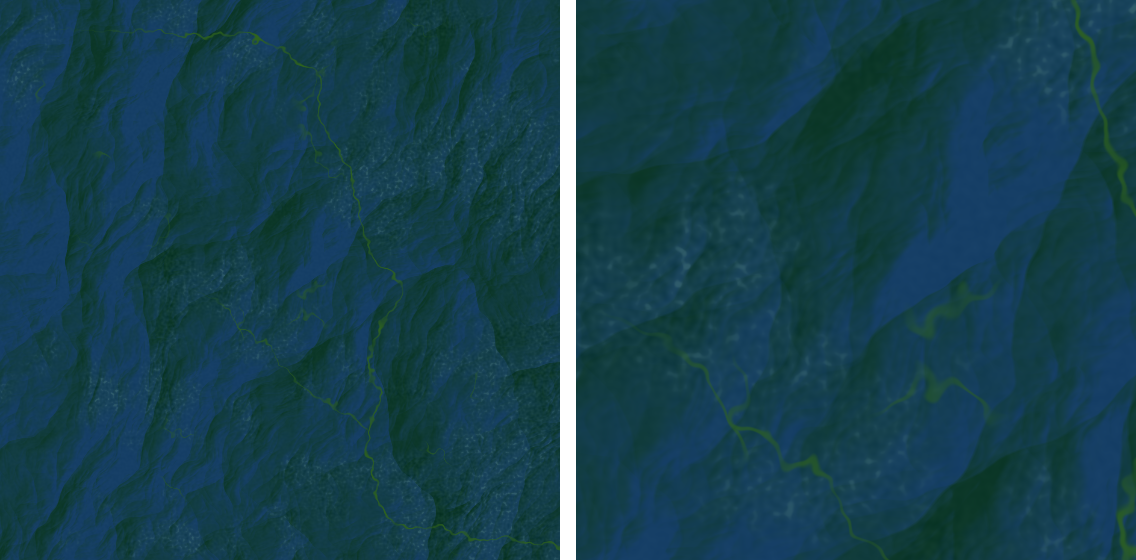
Left: the whole. Right: its middle third, enlarged.
Give the GLSL for this texture, as a three.js fragment shader.

```glsl
#define RIDGE_FREQ 4.6
#define RIDGE_STRETCH 0.58
#define OCTAVE_GAIN 0.76
#define RELIEF 0.25
#define RIVER_WIDTH 0.0018
#define GRAIN_FREQ 190.0
#define SHADOW vec3(0.045, 0.215, 0.155)
#define SLOPE vec3(0.070, 0.238, 0.262)
#define LIT vec3(0.085, 0.246, 0.400)
#define SCRUB vec3(0.110, 0.282, 0.320)
#define ROCK vec3(0.240, 0.420, 0.450)
#define RIVER vec3(0.185, 0.390, 0.110)

varying vec2 vUv;

vec2 gradientAt(vec2 cell) {
  float h = fract(sin(dot(cell, vec2(127.1, 311.7))) * 43758.55);
  return vec2(cos(h * 6.2832), sin(h * 6.2832));
}

// Gradient noise, roughly -0.7 to 0.7
float noise(vec2 p) {
  vec2 i = floor(p);
  vec2 f = p - i;
  vec2 u = f * f * f * (f * (f * 6.0 - 15.0) + 10.0);
  vec2 e = vec2(1.0, 0.0);
  float a = dot(gradientAt(i), f);
  float b = dot(gradientAt(i + e.xy), f - e.xy);
  float c = dot(gradientAt(i + e.yx), f - e.yx);
  float d = dot(gradientAt(i + e.xx), f - e.xx);
  return mix(mix(a, b, u.x), mix(c, d, u.x), u.y);
}

vec2 noise2(vec2 p) {
  return vec2(noise(p), noise(p + vec2(37.3, 17.9)));
}

vec2 rotate(vec2 p, float a) {
  float c = cos(a), s = sin(a);
  return vec2(c * p.x - s * p.y, s * p.x + c * p.y);
}

// Sharp-crested ridges; every other octave leans further to the right
float terrain(vec2 p) {
  p += 0.08 * noise2(p * 3.5 + 5.0) + 0.018 * noise2(p * 14.0) + 0.006 * noise2(p * 38.0);
  float height = 0.0, freq = RIDGE_FREQ, weight = 1.0;
  for (int i = 0; i < 6; i++) {
    float lean = 0.1 + 0.75 * mod(float(i), 2.0) + 0.04 * float(i);
    vec2 q = rotate(p, lean) * vec2(1.0, RIDGE_STRETCH) * freq;
    height -= weight * abs(noise(q + float(i) * 19.7 + 3.0)) / freq;
    freq *= 1.9;
    weight *= OCTAVE_GAIN;
  }
  return height;
}

float hillshade(vec2 p) {
  vec2 toLight = vec2(0.92, -0.39) * 0.001;
  return (terrain(p + toLight) - terrain(p - toLight)) / 0.002;
}

// Course of the main river, x as a function of y
float riverCourse(float y) {
  float x = 0.555 + 0.11 * smoothstep(0.95, 0.45, y);
  x += 0.045 * exp(-pow((y - 0.47) / 0.06, 2.0));
  x -= 0.12 * exp((y - 0.93) / 0.02);
  return x + 0.25 * exp((0.035 - y) / 0.02);
}

// Course of the tributary, y as a function of x
float tributaryCourse(float x) {
  return mix(0.50, 0.24, smoothstep(0.30, 0.67, x));
}

float stroke(float d, float width) {
  return 1.0 - smoothstep(width * 0.3, width * 1.8, d);
}

float rivers(vec2 p) {
  p += 0.024 * noise2(p * 12.0) + 0.013 * noise2(p * 36.0) + 0.006 * noise2(p * 85.0);
  float slope = (riverCourse(p.y + 0.001) - riverCourse(p.y - 0.001)) / 0.002;
  float mainDist = abs(p.x - riverCourse(p.y)) / sqrt(1.0 + slope * slope);
  float mainRiver = stroke(mainDist, RIVER_WIDTH) * smoothstep(0.96, 0.94, p.y);
  float sideDist = abs(p.y - tributaryCourse(p.x)) * 0.75;
  float reach = smoothstep(0.33, 0.42, p.x) * smoothstep(0.67, 0.65, p.x);
  return max(mainRiver, 0.7 * reach * stroke(sideDist, RIVER_WIDTH * 0.8));
}

// Short broken streams along noise contours
float streams(vec2 p) {
  float contour = abs(noise(p * 7.0 + 0.15 * noise2(p * 50.0) + 61.0)) / 7.0;
  float patches = smoothstep(0.28, 0.45, noise(p * 8.0 + 83.0));
  return patches * stroke(contour, RIVER_WIDTH);
}

void main() {
  vec2 p = vUv;

  // Sunlit and shaded slopes
  float broad = noise(p * 2.6 + 11.0) + 0.5 * noise(p * 6.0 + 47.0);
  float light = 0.49 + RELIEF * hillshade(p) + 0.2 * broad + 0.16 * (0.5 - p.x);
  vec3 color = mix(SHADOW, SLOPE, smoothstep(-0.16, 0.46, light));
  color = mix(color, LIT, smoothstep(0.32, 0.92, light));

  // Scrub and pale rock grains, mostly to the lower right
  float cover = noise(p * 5.0 + 29.0) + 0.6 * noise(p * 15.0) + 0.4 * (p.x - 0.45) - 0.12 * p.y;
  float scrub = smoothstep(-0.05, 0.4, cover);
  float grain = noise(p * GRAIN_FREQ) + 0.7 * noise(p * GRAIN_FREQ * 0.47 + 7.0);
  float sun = smoothstep(0.2, 0.7, light);
  color = mix(color, SCRUB, 0.5 * scrub * sun);
  color += 0.03 * grain * (0.35 + scrub);
  color = mix(color, ROCK, 0.5 * scrub * sun * smoothstep(0.22, 0.7, grain));

  // Water courses
  float glint = 0.65 + 0.6 * noise(p * 40.0);
  color = mix(color, RIVER, glint * max(rivers(p), 0.6 * streams(p)));

  gl_FragColor = vec4(color, 1.0);
}
```
